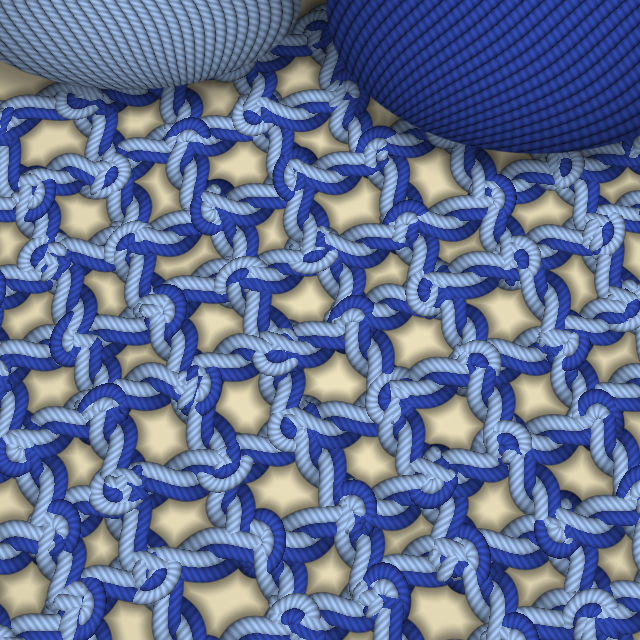
Write a Shadertoy shader that draws this pattern.

```glsl
// Open crochet mesh of two-tone blue yarn on a cream table, with two wound balls behind.
#define YARN_RADIUS 0.0115
#define LOOP_SWING 0.0145
#define TILT 0.2
#define STITCH_ACROSS vec2(0.128, 0.046)
#define STITCH_UP vec2(-0.050, 0.115)
#define GRID_SHIFT vec2(0.61, 0.19)
#define TOP_ROW 4.0
#define NODE_JITTER 0.16
#define DARK_DYE vec3(0.18, 0.27, 0.64)
#define LIGHT_DYE vec3(0.57, 0.68, 0.84)
#define TABLE vec3(0.90, 0.86, 0.72)

const float PI = 3.14159;

// Topmost yarn found so far, and distance to the nearest yarn edge
struct Surface { float height; float gap; vec3 color; };

vec2 hash22(vec2 p) {
    vec3 q = fract(p.xyx * vec3(0.1031, 0.1030, 0.0973));
    q += dot(q, q.yzx + 33.33);
    return fract((q.xx + q.yz) * q.zy);
}

vec3 dyeFor(int strand) { return strand % 2 == 0 ? DARK_DYE : LIGHT_DYE; }

// Rounded yarn with diagonal ply ridges; x runs -1..1 across the yarn
vec3 shadeYarn(vec3 dye, float x, float along) {
    float round_ = sqrt(max(1.0 - x * x, 0.0));
    float ply = sin(along * 620.0 + x * 2.4);
    return dye * (0.36 + 0.66 * round_ - 0.12 * x) * (0.94 + 0.12 * ply);
}

void layYarn(inout Surface s, float d, float along, float lift, vec3 dye) {
    s.gap = min(s.gap, abs(d) - YARN_RADIUS);
    float x = d / YARN_RADIUS;
    if (abs(x) >= 1.0) return;
    float height = lift + YARN_RADIUS * sqrt(1.0 - x * x);
    if (height > s.height) {
        s.height = height;
        float depth = smoothstep(-0.028, 0.018, lift);
        s.color = shadeYarn(dye, x, along) * mix(0.55, 1.1, depth);
    }
}

// Two double-strand cords coiled around each other from a to b
void layCord(inout Surface s, vec2 w, vec2 a, vec2 b, vec2 seed) {
    float len = length(b - a);
    vec2 dir = (b - a) / len;
    float t = dot(w - a, dir) / len;
    float v = dot(w - a, vec2(-dir.y, dir.x));
    float bow = (seed.x - 0.5) * 0.034;
    float turn = 2.0 * PI * (0.8 + 0.25 * seed.y);
    float past = max(abs(t - 0.5) - 0.62, 0.0) * len;
    for (int k = 0; k < 4; k++) {
        float side = float(k % 2) * 2.0 - 1.0;
        float angle = turn * t + 6.28 * seed.x + PI * float(k / 2);
        float center = bow * sin(PI * t) + LOOP_SWING * cos(angle) + side * YARN_RADIUS * 0.9;
        float slope = (bow * PI * cos(PI * t) - LOOP_SWING * turn * sin(angle)) / len;
        float d = (v - center) / sqrt(1.0 + slope * slope);
        d = (d < 0.0 ? -1.0 : 1.0) * length(vec2(d, past));
        layYarn(s, d, t * len, LOOP_SWING * sin(angle) + side * 0.002, dyeFor(k));
    }
}

// Tilted double loop binding the cords at a stitch
void layKnot(inout Surface s, vec2 w, vec2 node, vec2 seed) {
    vec2 v = w - node - (seed - 0.5) * 0.022;
    float a = 0.4 + seed.x * 1.2;
    v = mat2(cos(a), -sin(a), sin(a), cos(a)) * v;
    v.y *= 1.25;
    float angle = atan(v.y, v.x);
    for (int k = 0; k < 2; k++) {
        float radius = 0.016 + 0.021 * float(k);
        float lift = 0.003 + 0.024 * sin(angle + 6.28 * seed.y);
        layYarn(s, length(v) - radius, angle * radius, lift, dyeFor(k + int(seed.x * 2.0)));
    }
}

vec2 nodeAt(vec2 id) {
    vec2 g = id - GRID_SHIFT + (hash22(id + 40.0) - 0.5) * NODE_JITTER;
    return mat2(STITCH_ACROSS, STITCH_UP) * g;
}

// Ball wound along curved meridians, with a soft shadow beneath
vec3 addBall(vec3 base, vec2 p, vec2 center, vec2 radii, float a, float strands, vec3 dye) {
    vec2 q = (p - center) / radii;
    float r = length(q), size = min(radii.x, radii.y);
    base *= mix(0.55, 1.0, smoothstep(0.0, 0.06, (r - 1.0) * size));
    vec2 m = mat2(cos(a), -sin(a), sin(a), cos(a)) * q;
    float wind = strands * m.x / sqrt(max(1.0 - 0.75 * m.y * m.y, 0.1)) + 0.25 * sin(5.0 * m.y);
    vec3 yarn = shadeYarn(dye, fract(wind) * 2.0 - 1.0, m.y * size);
    yarn *= 0.5 + 0.55 * sqrt(max(1.0 - r * r, 0.0));
    float aa = 1.0 / iResolution.y;
    return mix(base, yarn, smoothstep(aa, -aa, (r - 1.0) * size));
}

void mainImage(out vec4 fragColor, in vec2 fragCoord) {
    vec2 p = fragCoord / iResolution.y;
    float aa = 1.0 / iResolution.y;

    // Perspective, then the slanted stitch grid
    vec2 w = (p - 0.5) / (1.0 - TILT * (p.y - 0.5));
    vec2 nearest = round(inverse(mat2(STITCH_ACROSS, STITCH_UP)) * w + GRID_SHIFT);

    Surface s = Surface(-1.0, 1.0, DARK_DYE * 0.4);
    for (int j = -1; j <= 1; j++)
    for (int i = -1; i <= 1; i++) {
        vec2 id = nearest + vec2(i, j);
        if (id.y > TOP_ROW) continue;
        vec2 node = nodeAt(id);
        layCord(s, w, node, nodeAt(id + vec2(1, 0)), hash22(id + 7.0));
        if (id.y < TOP_ROW) layCord(s, w, node, nodeAt(id + vec2(0, 1)), hash22(id + 91.0));
        layKnot(s, w, node, hash22(id + 153.0));
    }

    // Table with soft light and contact shadow, then the mesh and balls
    vec3 color = TABLE * (1.03 - 0.12 * length(p - vec2(0.55, 0.4)));
    color *= mix(0.55, 1.0, smoothstep(-0.002, 0.022, s.gap));
    color = mix(color, s.color, smoothstep(aa, -aa, s.gap));
    color = addBall(color, p, vec2(0.20, 1.00), vec2(0.27, 0.14), 0.25, 14.0, LIGHT_DYE);
    color = addBall(color, p, vec2(0.84, 0.99), vec2(0.33, 0.23), -0.75, 13.0, DARK_DYE);
    fragColor = vec4(color, 1.0);
}
```
